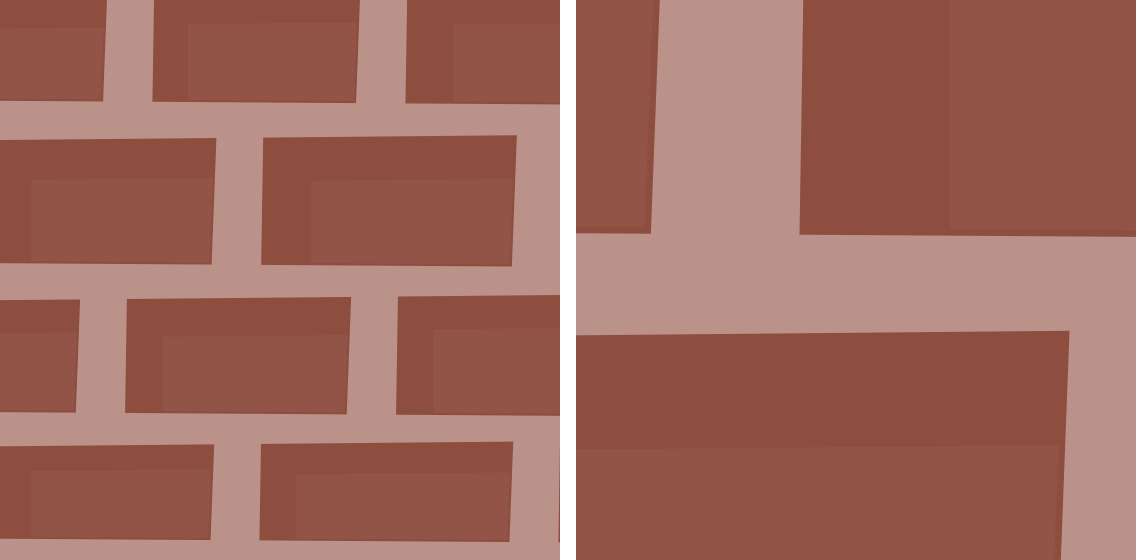
Left: the whole. Right: its middle third, enlarged.
This pattern is drawn by a WebGL 2 fragment shader. Its source:

```glsl
#version 300 es
precision highp float;

uniform vec2 u_resolution;
out vec4 fragColor;

const vec3 MORTAR = vec3(0.732, 0.572, 0.543);
const vec3 BRICK_SHADE = vec3(0.553, 0.306, 0.247);
const vec3 BRICK_FACE = vec3(0.569, 0.329, 0.278);

// One component per course, from the top down
const vec4 COURSE_TOP = vec4(1.026, 0.750, 0.464, 0.203);
const vec4 COURSE_BOTTOM = vec4(0.820, 0.530, 0.264, 0.038);
const vec4 FIRST_LEFT = vec4(0.2755, 0.470, 0.2266, 0.466);
const vec4 BRICK_PITCH = vec4(0.452, 0.5365, 0.484, 0.534);

// Shaded strip along the left and top, and its change away from the first brick
const vec4 LEFT_SHADE = vec4(0.060, 0.086, 0.064, 0.0625);
const vec4 LEFT_DRIFT = vec4(0.021, 0.036, -0.001, 0.060);
const vec4 TOP_SHADE = vec4(0.072, 0.078, 0.068, 0.055);
const vec4 TOP_DRIFT = vec4(0.005, -0.0065, -0.009, -0.0104);

const float JOINT_WIDTH = 0.0835;
const float TOP_SLOPE = 0.0092;
const float BOTTOM_SLOPE = -0.0065;
const float LEFT_LEAN = 0.016;
const float RIGHT_LEAN = 0.038;
const float FACE_MARGIN = 0.004;

// Smallest distance inside four edges, positive within the shape
float insideDistance(float left, float right, float bottom, float top) {
    return min(min(left, right), min(bottom, top));
}

float coverage(float inside, float pixel) {
    return clamp(inside / pixel + 0.5, 0.0, 1.0);
}

// Returns brick coverage in x and raised face coverage in y
vec2 course(vec2 p, int row, float pixel) {
    float top = COURSE_TOP[row] + TOP_SLOPE * p.x;
    float bottom = COURSE_BOTTOM[row] + BOTTOM_SLOPE * p.x;
    float depth = top - p.y;

    // Find the brick, splitting each joint at its centre
    float pitch = BRICK_PITCH[row];
    float along = p.x - FIRST_LEFT[row];
    float index = floor((along + 0.5 * JOINT_WIDTH + RIGHT_LEAN * depth) / pitch);
    float u = along - index * pitch;

    float left = u + LEFT_LEAN * depth;
    float right = pitch - JOINT_WIDTH - RIGHT_LEAN * depth - u;
    float brick = insideDistance(left, right, p.y - bottom, depth);

    // Inset the lighter face unevenly
    float steps = abs(index);
    float faceLeft = u - LEFT_SHADE[row] - LEFT_DRIFT[row] * steps;
    float faceTop = depth - TOP_SHADE[row] - TOP_DRIFT[row] * steps;
    float face = insideDistance(faceLeft, right - FACE_MARGIN,
                                p.y - bottom - FACE_MARGIN, faceTop);

    return vec2(coverage(brick, pixel), coverage(face, pixel));
}

void main() {
    vec2 p = gl_FragCoord.xy / u_resolution;
    float pixel = 1.0 / min(u_resolution.x, u_resolution.y);

    vec2 cover = vec2(0.0);
    for (int row = 0; row < 4; row++) {
        cover = max(cover, course(p, row, pixel));
    }

    vec3 brickColor = mix(BRICK_SHADE, BRICK_FACE, cover.y);
    fragColor = vec4(mix(MORTAR, brickColor, cover.x), 1.0);
}
```
